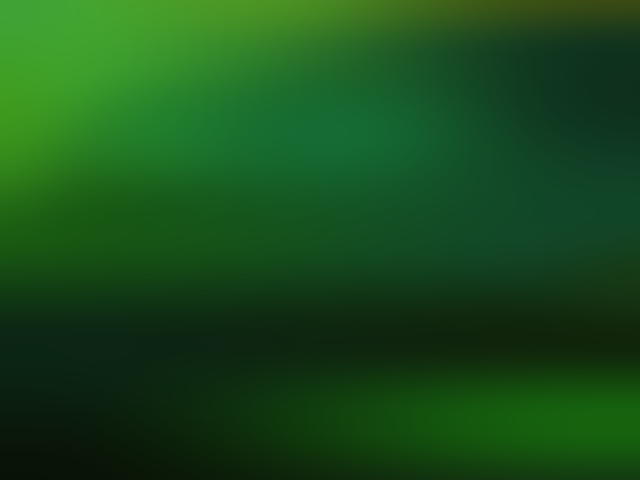
Reproduce this background procedurally as a Shadertoy shader.

```glsl
// Soft blurred backdrop of green light: bright upper left, teal centre, dark lower bands.

// Bell-shaped weight around a centre, with separate horizontal and vertical radii.
float glow(vec2 p, vec2 centre, vec2 radius) {
    vec2 d = (p - centre) / radius;
    return exp(-dot(d, d));
}

// Vertical gradient of the left side, near black up to lime.
vec3 leftColumn(vec2 p) {
    vec3 c = mix(vec3(0.035, 0.072, 0.024), vec3(0.045, 0.145, 0.08), smoothstep(0.0, 0.28, p.y));
    c = mix(c, vec3(0.09, 0.34, 0.07), smoothstep(0.28, 0.52, p.y));
    // The lime edge climbs towards the right.
    float tilted = p.y - 0.2 * (p.x - 0.12);
    c = mix(c, vec3(0.25, 0.64, 0.17), smoothstep(0.53, 0.86, tilted));
    return mix(c, vec3(0.27, 0.665, 0.18), smoothstep(0.8, 1.0, p.y));
}

// Vertical gradient of the right side: green band, dark band, teal, olive rim.
vec3 rightColumn(float y) {
    vec3 c = mix(vec3(0.075, 0.21, 0.065), vec3(0.085, 0.39, 0.055), smoothstep(-0.03, 0.11, y));
    c = mix(c, vec3(0.063, 0.14, 0.04), smoothstep(0.13, 0.29, y));
    c = mix(c, vec3(0.067, 0.275, 0.16), smoothstep(0.3, 0.5, y));
    c = mix(c, vec3(0.06, 0.21, 0.13), smoothstep(0.55, 0.9, y));
    return mix(c, vec3(0.25, 0.31, 0.07), smoothstep(0.88, 1.02, y));
}

void mainImage(out vec4 fragColor, in vec2 fragCoord) {
    vec2 p = fragCoord / iResolution.xy;
    vec3 color = mix(leftColumn(p), rightColumn(p.y), smoothstep(0.05, 0.95, p.x));

    // Emerald and teal light through the upper middle.
    color = mix(color, vec3(0.12, 0.54, 0.19), 0.6 * glow(p, vec2(0.28, 0.73), vec2(0.15, 0.1)));
    color = mix(color, vec3(0.08, 0.43, 0.21), 0.9 * glow(p, vec2(0.52, 0.72), vec2(0.22, 0.13)));

    // Warm left edge, cool upper corner and yellowish top.
    color = mix(color, vec3(0.25, 0.6, 0.09), 0.6 * glow(p, vec2(0.0, 0.76), vec2(0.1, 0.18)));
    color = mix(color, vec3(0.235, 0.63, 0.22), 0.8 * glow(p, vec2(0.0, 1.0), vec2(0.15, 0.12)));
    color = mix(color, vec3(0.33, 0.62, 0.14), 0.6 * glow(p, vec2(0.4, 1.03), vec2(0.2, 0.1)));

    // Shade and olive tint at the right edge.
    color = mix(color, vec3(0.05, 0.17, 0.1), 0.7 * glow(p, vec2(1.0, 0.8), vec2(0.18, 0.13)));
    color = mix(color, vec3(0.1, 0.22, 0.06), 0.7 * glow(p, vec2(1.02, 0.42), vec2(0.14, 0.08)));

    fragColor = vec4(color, 1.0);
}
```
